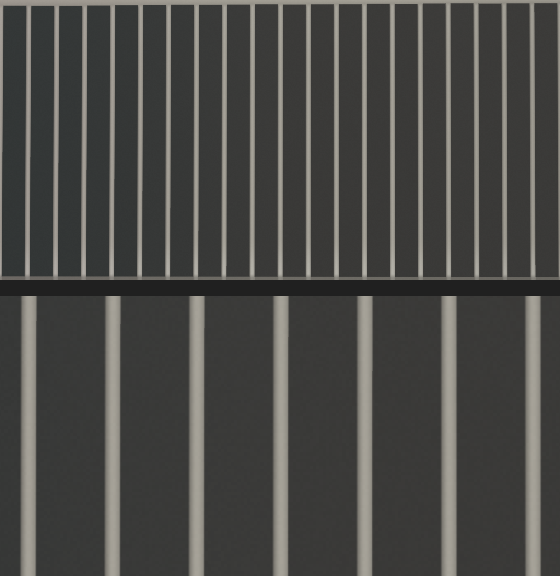
Top, the full canvas; bottom, a detail of the centre.
This pattern is drawn by a Shadertoy shader. Its source:

```glsl
// Twenty dark vertical slats mounted over a pale, softly lit wall.
// Each slat is a box distance in a repeated cell; the narrow gaps carry a
// rounded light profile, and a slight taper widens the row at the bottom.

#define SLAT_COUNT 20.0
#define GAP_SHARE 0.182
#define EDGE_SOFTNESS 0.0034
#define TONE_VARIATION 0.008
#define GRAIN 0.008
#define SLAT_LEFT vec3(0.200, 0.214, 0.213)
#define SLAT_RIGHT vec3(0.229, 0.227, 0.220)
#define WALL_SHADE vec3(0.415, 0.405, 0.380)
#define WALL_MID vec3(0.635, 0.620, 0.580)
#define WALL_LIGHT vec3(0.735, 0.730, 0.700)

float hash(vec2 p) {
    vec3 q = fract(vec3(p.xyx) * 0.1031);
    q += dot(q, q.yzx + 33.33);
    return fract((q.x + q.y) * q.z);
}

float boxDistance(vec2 p, vec2 halfSize) {
    vec2 d = abs(p) - halfSize;
    return length(max(d, 0.0)) + min(max(d.x, d.y), 0.0);
}

// Wall seen between slats: shadow on the left, a bright core, dimmer right.
vec3 gapColor(float across, float height) {
    float core = smoothstep(-0.15, 0.48, across) * (1.0 - 0.48 * smoothstep(0.55, 1.1, across));
    vec3 color = mix(WALL_SHADE, WALL_MID, core);
    float glow = smoothstep(0.16, 0.02, height) + 0.25 * smoothstep(0.7, 1.0, height);
    return mix(color, WALL_LIGHT, core * (0.12 + 0.55 * glow));
}

void mainImage(out vec4 fragColor, in vec2 fragCoord) {
    vec2 uv = fragCoord / iResolution.xy;
    float aspect = iResolution.x / iResolution.y;

    // Tapered row: its outer edges spread slightly toward the bottom.
    float rowLeft = mix(0.0030, 0.0062, uv.y);
    float rowRight = mix(0.9974, 0.9952, uv.y);
    float pitch = (rowRight - rowLeft) / (SLAT_COUNT - GAP_SHARE);
    float column = (uv.x - rowLeft) / pitch;
    float id = floor(column);
    float local = column - id;
    float slatShare = 1.0 - GAP_SHARE;

    // Slat ends follow a gentle tilt, with a small offset per slat.
    float along = clamp(id / (SLAT_COUNT - 1.0), 0.0, 1.0);
    float random = hash(vec2(id + 7.0, 3.0));
    float top = mix(0.979, 0.989, along) + (random - 0.5) * 0.002;
    float bottom = mix(0.0130, 0.0105, along);

    // Nearest slat, measured in canvas heights.
    float across = local - 0.5 * slatShare;
    float nearestId = id;
    if (across > 0.5) {
        across -= 1.0;
        nearestId += 1.0;
    }
    vec2 center = vec2(across * pitch * aspect, uv.y - 0.5 * (top + bottom));
    vec2 halfSize = 0.5 * vec2(slatShare * pitch * aspect, top - bottom);
    float dist = boxDistance(center, halfSize);
    float blur = max(EDGE_SOFTNESS, 1.0 / iResolution.y);
    float slat = 1.0 - smoothstep(-0.5 * blur, 0.5 * blur, dist);
    slat *= step(-0.5, nearestId) * step(nearestId, SLAT_COUNT - 0.5);

    // Wall: lit gaps, an even strip above and a shadowed strip below.
    float gapPosition = (local - slatShare) / GAP_SHARE;
    vec3 gap = gapColor(gapPosition, uv.y);
    float inGap = smoothstep(-0.15, 0.15, gapPosition);
    vec3 upperWall = mix(WALL_MID * 0.93, WALL_MID, smoothstep(top, 1.0, uv.y));
    vec3 lowerWall = mix(WALL_SHADE * 1.03, gap, 0.4 * inGap);
    vec3 wall = mix(gap, upperWall, smoothstep(top - 0.012, top + 0.004, uv.y));
    wall = mix(lowerWall, wall, smoothstep(bottom - 0.006, bottom + 0.012, uv.y));
    wall *= mix(vec3(0.985, 0.970, 0.985), vec3(1.0), smoothstep(0.0, 0.45, uv.x));
    wall *= 1.0 - 0.05 * smoothstep(0.65, 1.0, uv.x);

    // Slat paint: a cool to neutral drift with faint tonal differences.
    vec3 paint = mix(SLAT_LEFT, SLAT_RIGHT, smoothstep(0.0, 0.6, uv.x));
    paint += (hash(vec2(nearestId + 2.0, 19.0)) - 0.5) * TONE_VARIATION;
    paint += 0.008 * (uv.y - 0.5);

    vec3 color = mix(wall, paint, slat);
    color += (hash(floor(uv * vec2(512.0, 256.0))) - 0.5) * GRAIN;
    fragColor = vec4(color, 1.0);
}
```
